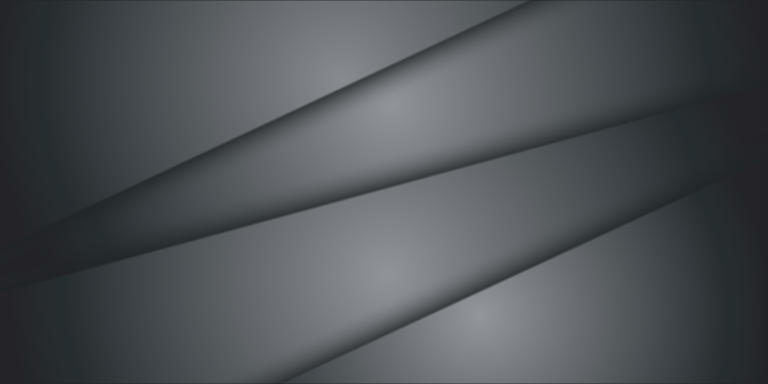
Give the GLSL for this background, as a Shadertoy shader.

```glsl
// Lengths are in canvas heights; x spans 0 to 2 on a 2:1 canvas.
const vec3 GLOW_COLOR = vec3(0.585, 0.595, 0.615);
const vec3 SLATE_COLOR = vec3(0.150, 0.177, 0.187);
const vec3 OUTER_COLOR = vec3(0.140, 0.138, 0.155);
const vec3 SHADOW_COLOR = vec3(0.125, 0.143, 0.150);

// Panel glows: centre x, centre y, radius, brightness.
const vec4 UPPER_GLOW = vec4(0.89, 0.79, 0.94, 0.88);
const vec4 STRIP_GLOW = vec4(1.02, 0.725, 1.00, 0.96);
const vec4 LOWER_GLOW = vec4(1.01, 0.285, 1.02, 0.96);
const vec4 CORNER_GLOW = vec4(1.25, 0.18, 0.78, 0.98);

// Panel edges: height at x = 0, slope.
const vec2 UPPER_EDGE = vec2(0.354, 0.468);
const vec2 LOWER_EDGE = vec2(0.237, 0.271);
const vec2 CORNER_EDGE = vec2(-0.338, 0.463);

const float SLATE_STOP = 0.83;
const float SHADOW_WIDTH = 0.085;
const float SHADOW_STRENGTH = 0.82;
const float EDGE_SOFTNESS = 0.005;
const float RIM_WIDTH = 0.004;
const float RIM_STRENGTH = 0.55;

// Signed distance to a slanted edge, positive above it.
float edgeDistance(vec2 p, vec2 edge) {
    return (p.y - edge.x - edge.y * p.x) / sqrt(1.0 + edge.y * edge.y);
}

// Radial gradient with three colour stops.
vec3 panelColor(vec2 p, vec4 glow) {
    float t = length(p - glow.xy) / glow.z;
    vec3 inner = mix(SLATE_COLOR, GLOW_COLOR, glow.w);
    vec3 color = mix(inner, SLATE_COLOR, clamp(t / SLATE_STOP, 0.0, 1.0));
    return mix(color, OUTER_COLOR, smoothstep(SLATE_STOP, 1.0, t));
}

// Lay a panel over the scene; it covers d < 0 and shades d > 0.
vec3 overlayPanel(vec3 below, vec3 panel, float d) {
    float fade = 1.0 - clamp(d / SHADOW_WIDTH, 0.0, 1.0);
    vec3 shaded = mix(below, SHADOW_COLOR, SHADOW_STRENGTH * fade * fade);
    float softness = max(EDGE_SOFTNESS, 1.0 / iResolution.y);
    return mix(panel, shaded, smoothstep(-softness, softness, d));
}

void mainImage(out vec4 fragColor, in vec2 fragCoord) {
    vec2 p = fragCoord / iResolution.y;

    // Stack the panels from the recessed strip upwards.
    vec3 color = panelColor(p, STRIP_GLOW);
    color = overlayPanel(color, panelColor(p, UPPER_GLOW), -edgeDistance(p, UPPER_EDGE));

    vec3 lower = panelColor(p, LOWER_GLOW);
    lower = overlayPanel(lower, panelColor(p, CORNER_GLOW), edgeDistance(p, CORNER_EDGE));
    color = overlayPanel(color, lower, edgeDistance(p, LOWER_EDGE));

    // Thin dark rim along the top and bottom.
    float rim = 1.0 - smoothstep(0.0, RIM_WIDTH, min(p.y, 1.0 - p.y));
    color = mix(color, SHADOW_COLOR, RIM_STRENGTH * rim);

    fragColor = vec4(color, 1.0);
}
```
